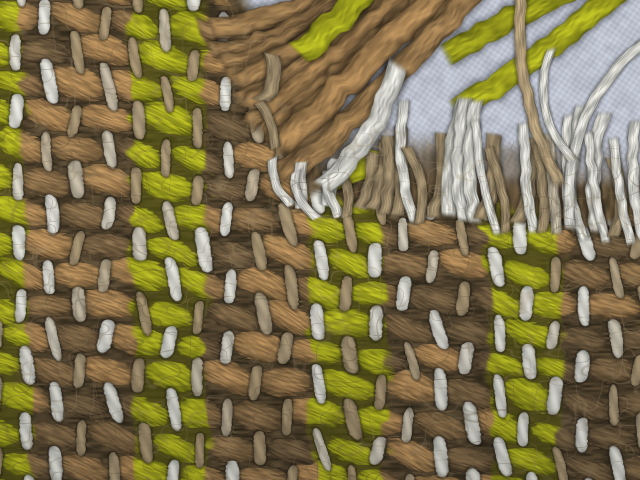
Reproduce this texture procedurally as a WebGL 2 fragment shader.

```glsl
#version 300 es
precision highp float;
// Coarse woollen plain weave with green bands, fraying at the top right over pale linen.
uniform vec2 u_resolution;
out vec4 fragColor;

const vec2 CELL = vec2(0.0616, 0.0665);   // thread pitch, canvas height = 1
const vec2 LEAN = vec2(0.022, 0.056);     // skew of columns and rows
const float BAND_PERIOD = 6.0;            // cells between green bands
const float BAND_HALF = 1.2;
const vec2 YARN_SIZE = vec2(0.92, 0.43);  // half size of a yarn float, in cells
const vec2 TIE_SIZE = vec2(0.20, 0.60);   // half size of a tie thread, in cells
const int BUNDLE_COUNT = 16;
const int FRINGE_COUNT = 32;
const vec3 SHADOW = vec3(0.25, 0.21, 0.14);
const vec3 UMBER = vec3(0.45, 0.37, 0.26);
const vec3 TAN = vec3(0.68, 0.53, 0.34);
const vec3 GREEN = vec3(0.67, 0.68, 0.13);
const vec3 BEIGE = vec3(0.70, 0.62, 0.48);
const vec3 WHITE = vec3(0.84, 0.84, 0.81);
const vec3 LINEN = vec3(0.75, 0.77, 0.82);

float hash(vec2 p) {
  return fract(sin(dot(p, vec2(127.1, 311.7))) * 43758.5453);
}

float noise(vec2 p) {
  vec2 i = floor(p), f = fract(p);
  f = f * f * (3.0 - 2.0 * f);
  return mix(mix(hash(i), hash(i + vec2(1, 0)), f.x),
             mix(hash(i + vec2(0, 1)), hash(i + vec2(1, 1)), f.x), f.y);
}

// Thin curly hairs along noise contours
float hairs(vec2 p) {
  float a = abs(noise(p * vec2(24, 38)) - 0.5);
  float b = abs(noise(p.yx * vec2(31, 22) + 17.0) - 0.5);
  return 1.0 - smoothstep(0.0, 0.045, min(a, b));
}

// Upper limit of the intact cloth
float clothEdge(float x) {
  return 0.60 - 0.09 * (x - 0.6) + 2.8 * max(0.0, 0.62 - x);
}

// Bowed, twisted strand from a to b painted over c
void strand(inout vec3 c, vec2 p, vec2 a, vec2 b, float width, float bend, vec3 tint) {
  vec2 dir = b - a;
  float len = length(dir), aa = 0.8 / (u_resolution.y * width);
  dir /= len;
  float t = dot(p - a, dir) / len;
  float slope = 4.0 * bend * (1.0 - 2.0 * t) / len;
  float s = dot(p - a, vec2(-dir.y, dir.x)) - 4.0 * bend * t * (1.0 - t);
  s /= width * sqrt(1.0 + slope * slope);
  s += 0.5 * (noise(vec2(t * len * 45.0, a.x * 90.0)) - 0.5);
  float ends = smoothstep(-0.02, 0.04, t) * (1.0 - smoothstep(0.95, 1.01, t));
  c *= 1.0 - 0.35 * ends * (1.0 - smoothstep(0.8, 1.7, abs(s)));
  float ply = sin(6.283 * (t * len / width * 0.17 + s * 0.4));
  float fibre = noise(vec2(t * len * 60.0, s * 5.0 + a.x * 70.0));
  float light = 0.55 + 0.42 * sqrt(max(0.0, 1.0 - s * s)) + 0.07 * ply + 0.28 * (fibre - 0.5);
  c = mix(c, tint * light, ends * (1.0 - smoothstep(1.0 - aa, 1.0 + aa, abs(s))));
}

// Yarn floats, then the upright ties crossing them
vec3 weave(vec2 p) {
  vec2 g = (p + LEAN * p.yx) / CELL + vec2(0.64, 0.0);
  g += 0.3 * (vec2(noise(p * 9.0), noise(p * 9.0 + 40.0)) - 0.5);
  float aa = 1.0 / (u_resolution.y * CELL.y);
  float fuzz = noise(p * vec2(45, 210));
  vec3 c = mix(SHADOW * 0.75, UMBER, 0.75 * fuzz);
  float band = abs(mod(g.x - 0.5 + BAND_PERIOD * 0.5, BAND_PERIOD) - BAND_PERIOD * 0.5);
  float green = 1.0 - smoothstep(-0.12, 0.12, band - BAND_HALF + 0.5 * (noise(g * 2.5) - 0.5));
  c = mix(c, GREEN * 0.5, 0.6 * green);
  for (int layer = 0; layer < 2; layer++)
  for (int j = -1; j <= 1; j++)
  for (int i = -1; i <= 1; i++) {
    vec2 id = floor(g) + vec2(i, j);
    bool isYarn = mod(id.x + id.y, 2.0) > 0.5;
    if (isYarn != (layer == 0)) continue;
    float rnd = hash(id), rnd2 = hash(id + 51.0);
    vec2 d = g - id - 0.5 - 0.22 * (vec2(rnd, rnd2) - 0.5);
    if (isYarn) {
      d.y += d.x * (0.12 + 0.2 * (rnd - 0.5));
      vec2 e = d / (YARN_SIZE * (0.88 + 0.22 * rnd2));
      float r = pow(pow(abs(e.x), 2.4) + pow(abs(e.y), 2.0), 0.5) + 0.3 * (fuzz - 0.5);
      float streak = noise(vec2(d.x * 3.0 - d.y * 2.0, d.y * 20.0 + d.x * 5.0) + id * 7.0);
      vec3 tint = mix(mix(UMBER, TAN, smoothstep(0.15, 0.75, rnd2)), GREEN, green);
      float light = 0.5 + 0.48 * sqrt(max(0.0, 1.0 - r * r)) + 0.1 * e.y + 0.38 * (streak - 0.5);
      c = mix(c, tint * light, 1.0 - smoothstep(0.92 - aa, 1.0 + aa, r));
    } else {
      d.x += d.y * 0.4 * (rnd - 0.5);
      vec2 e = d / (TIE_SIZE * vec2(0.8 + 0.4 * rnd2, 0.85 + 0.25 * rnd));
      float r = sqrt(e.x * e.x + pow(abs(e.y), 5.0)) + 0.18 * (fuzz - 0.5);
      float ply = sin(e.x * 3.0 + e.y * 4.0 + rnd * 6.0);
      float pale = smoothstep(0.35, 0.65, 0.55 * hash(vec2(id.x, 3.0)) + 0.45 * rnd2);
      float light = 0.62 + 0.38 * sqrt(max(0.0, 1.0 - r * r)) + 0.07 * ply;
      c *= 1.0 - 0.45 * (1.0 - smoothstep(0.8, 1.5, r));
      c = mix(c, mix(BEIGE * 0.9, WHITE, pale) * light, 1.0 - smoothstep(1.0 - 4.0 * aa, 1.0 + 4.0 * aa, r));
    }
  }
  return c;
}

void main() {
  vec2 p = gl_FragCoord.xy / u_resolution.y;
  // Linen ground, darkened by fluff near the torn edge
  vec2 w = (p + 0.2 * p.yx * vec2(1, -1)) * 420.0;
  vec3 c = LINEN * (0.96 + 0.05 * sin(w.x) * sin(w.y) + 0.1 * (noise(p * 60.0) - 0.5));
  float above = p.y - clothEdge(p.x) + 0.06 * (noise(p * 22.0) - 0.5);
  c = mix(c, mix(SHADOW, UMBER, noise(p * vec2(120, 40))), 1.0 - smoothstep(0.04, 0.17, above));
  c = mix(c, weave(p), 1.0 - smoothstep(-0.012, 0.015, above));

  // Loose green and brown yarns
  strand(c, p, vec2(0.93, 0.88), vec2(1.24, 1.04), 0.024, 0.01, GREEN * 0.9);
  strand(c, p, vec2(0.95, 0.77), vec2(1.30, 1.03), 0.024, -0.01, GREEN);
  for (int k = 0; k < BUNDLE_COUNT; k++) {
    float f = float(k) / float(BUNDLE_COUNT - 1), rnd = hash(vec2(k, 9));
    vec2 a = mix(vec2(0.43, 0.96), vec2(0.59, 0.62), f) + 0.04 * (rnd - 0.5);
    vec2 b = mix(vec2(0.64, 1.00), vec2(1.03, 1.06), f);
    strand(c, p, a, b, 0.017 + 0.012 * rnd, 0.05 * (rnd - 0.7), mix(UMBER, TAN, rnd * 0.5 + 0.45));
  }
  strand(c, p, vec2(0.62, 0.89), vec2(0.77, 1.04), 0.028, -0.01, GREEN);
  strand(c, p, vec2(0.69, 0.63), vec2(0.82, 0.67), 0.024, 0.005, GREEN);

  // Upright fringe along the edge
  for (int k = 0; k < FRINGE_COUNT; k++) {
    float f = (float(k) + 0.5) / float(FRINGE_COUNT), rnd = hash(vec2(k, 2)), rnd2 = hash(vec2(k, 5));
    float x = mix(0.54, 1.35, f) + 0.02 * (rnd - 0.5);
    vec2 root = vec2(x, clothEdge(x) - 0.05 + 0.03 * rnd2);
    vec2 tip = root + vec2(0.08 * (rnd2 - 0.6), mix(0.10, 0.16 + 0.11 * rnd, smoothstep(0.2, 0.4, f)));
    vec3 tint = mix(BEIGE * 0.85, WHITE, smoothstep(0.4, 0.6, rnd));
    strand(c, p, root, tip, 0.009 + 0.007 * rnd2, 0.04 * (rnd - 0.5), tint);
  }

  // Long stray threads
  strand(c, p, vec2(0.67, 0.61), vec2(0.83, 0.87), 0.021, -0.025, WHITE);
  strand(c, p, vec2(1.35, 0.92), vec2(1.19, 0.52), 0.011, -0.06, WHITE);
  strand(c, p, vec2(1.15, 0.90), vec2(1.20, 0.66), 0.009, -0.04, WHITE);
  strand(c, p, vec2(1.09, 1.03), vec2(1.17, 0.61), 0.012, -0.035, BEIGE);

  // Stray hairs and soft falloff of light
  float fluff = hairs(p) * (1.0 - smoothstep(0.10, 0.2, above));
  c = mix(c, mix(SHADOW, BEIGE, noise(p * 13.0)), 0.28 * fluff);
  c *= 0.88 + 0.14 * smoothstep(0.0, 0.6, p.y);
  fragColor = vec4(c, 1.0);
}
```
